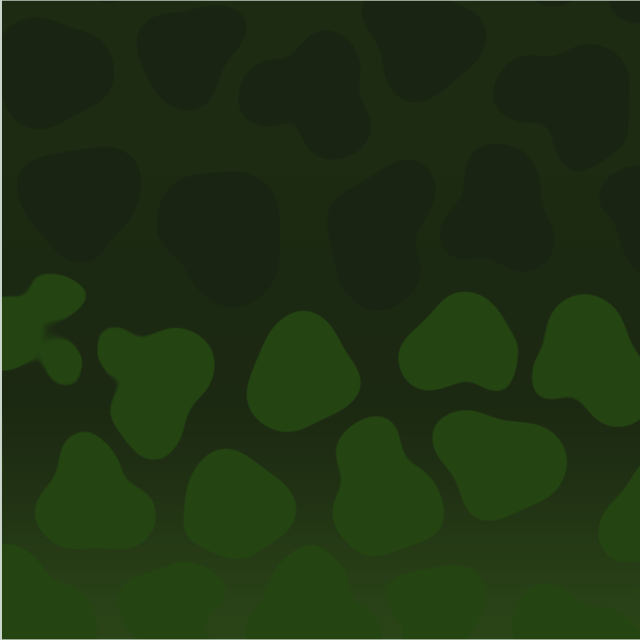
Write a Shadertoy shader that draws this pattern.

```glsl
// Soft camouflage: rounded, lobed patches separated by narrow channels.
// Patches sit on a staggered, jittered grid; each is a smooth union of circles,
// trimmed where it nears its neighbours. Lower patches are bright, upper ones dark.

const float CELL_SIZE = 0.215;      // patch spacing, in canvas heights
const float CHANNEL = 0.06;         // half width of the channels, in cells
const float SOFTNESS = 15.0;        // sharpness of the blend between neighbours
const vec2 GRID_SHIFT = vec2(3.3, 0.407);

const vec3 GROUND_TOP = vec3(0.112, 0.170, 0.072);
const vec3 GROUND_MID = vec3(0.108, 0.158, 0.070);
const vec3 GROUND_LOW = vec3(0.170, 0.278, 0.092);
const vec3 PATCH_DARK = vec3(0.100, 0.141, 0.070);
const vec3 PATCH_GREEN = vec3(0.140, 0.270, 0.070);
const vec3 RIM = vec3(0.80, 0.84, 0.80);

// Two random values in 0..1 from a cell and a seed
vec2 hash2(vec2 cell, float seed) {
    vec3 q = fract(vec3(cell.xyx + seed * 17.31) * vec3(0.1031, 0.1030, 0.0973));
    q += dot(q, q.yzx + 33.33);
    return fract((q.xx + q.yz) * q.zy);
}

float smoothMin(float a, float b, float k) {
    float h = max(k - abs(a - b), 0.0) / k;
    return min(a, b) - h * h * k * 0.25;
}

float smoothMax(float a, float b, float k) {
    return -smoothMin(-a, -b, k);
}

// Centre of the patch in a cell; odd rows are shifted by half a cell
vec2 patchCentre(vec2 cell) {
    float stagger = 0.5 * mod(cell.y, 2.0);
    vec2 jitter = (hash2(cell, 1.0) - 0.5) * vec2(0.36, 0.44);
    return cell + vec2(0.5 + stagger, 0.5) + jitter;
}

// Distance to three merged lobes around the patch centre
float lobedPatch(vec2 p, vec2 cell) {
    vec2 local = p - patchCentre(cell);
    float turn = 6.2832 * hash2(cell, 2.0).x;
    float d = 1e3;
    for (int i = 0; i < 3; i++) {
        vec2 shape = hash2(cell, 3.0 + float(i));
        float angle = turn + float(i) * 2.1 + 0.8 * (shape.x - 0.5);
        float reach = mix(0.14, 0.38, shape.y);
        float radius = mix(0.24, 0.33, fract(shape.x * 7.0 + shape.y));
        vec2 lobe = reach * vec2(cos(angle), sin(angle));
        d = smoothMin(d, length(local - lobe) - radius, 0.22);
    }
    return d;
}

// x: distance to the trimmed nearest patch, yz: its cell
vec3 nearestPatch(vec2 p) {
    float nearest = 1e3;
    float others = 0.0;
    vec2 nearestCell = vec2(0.0);
    for (int j = -2; j <= 2; j++) {
        float row = floor(p.y) + float(j);
        float column = floor(p.x - 0.5 * mod(row, 2.0));
        for (int i = -2; i <= 2; i++) {
            vec2 cell = vec2(column + float(i), row);
            float d = lobedPatch(p, cell);
            others += exp(-SOFTNESS * max(d, nearest));
            if (d < nearest) {
                nearest = d;
                nearestCell = cell;
            }
        }
    }
    float rival = -log(max(others, 1e-20)) / SOFTNESS;
    float border = 0.5 * (nearest - rival) + CHANNEL;
    return vec3(smoothMax(nearest, border, 0.14), nearestCell);
}

// Vertical ground gradient, brightening towards the bottom
vec3 groundColour(float y) {
    vec3 upper = mix(GROUND_MID, GROUND_TOP, smoothstep(0.4, 0.9, y));
    return mix(GROUND_LOW, upper, smoothstep(-0.08, 0.42, y));
}

// Bright below a ragged line, dark above it
vec3 patchColour(vec2 cell) {
    float height = (patchCentre(cell).y - GRID_SHIFT.y) * CELL_SIZE;
    float divide = 0.56 + 0.18 * (hash2(cell, 9.0).x - 0.5);
    return height < divide ? PATCH_GREEN : PATCH_DARK;
}

void mainImage(out vec4 fragColor, in vec2 fragCoord) {
    vec2 uv = fragCoord / iResolution.y;
    float pixel = 1.0 / iResolution.y;

    // Ground and patches
    vec3 found = nearestPatch(uv / CELL_SIZE + GRID_SHIFT);
    float blur = pixel / CELL_SIZE;
    float cover = 1.0 - smoothstep(-blur, blur, found.x);
    vec3 colour = mix(groundColour(uv.y), patchColour(found.yz), cover);

    // Hairline rim at the left, top and bottom
    float inset = min(uv.x - 0.003, min(uv.y, 1.0 - uv.y) - 0.001);
    float rim = 1.0 - smoothstep(-0.5 * pixel, 0.5 * pixel, inset);
    fragColor = vec4(mix(colour, RIM, rim), 1.0);
}
```
